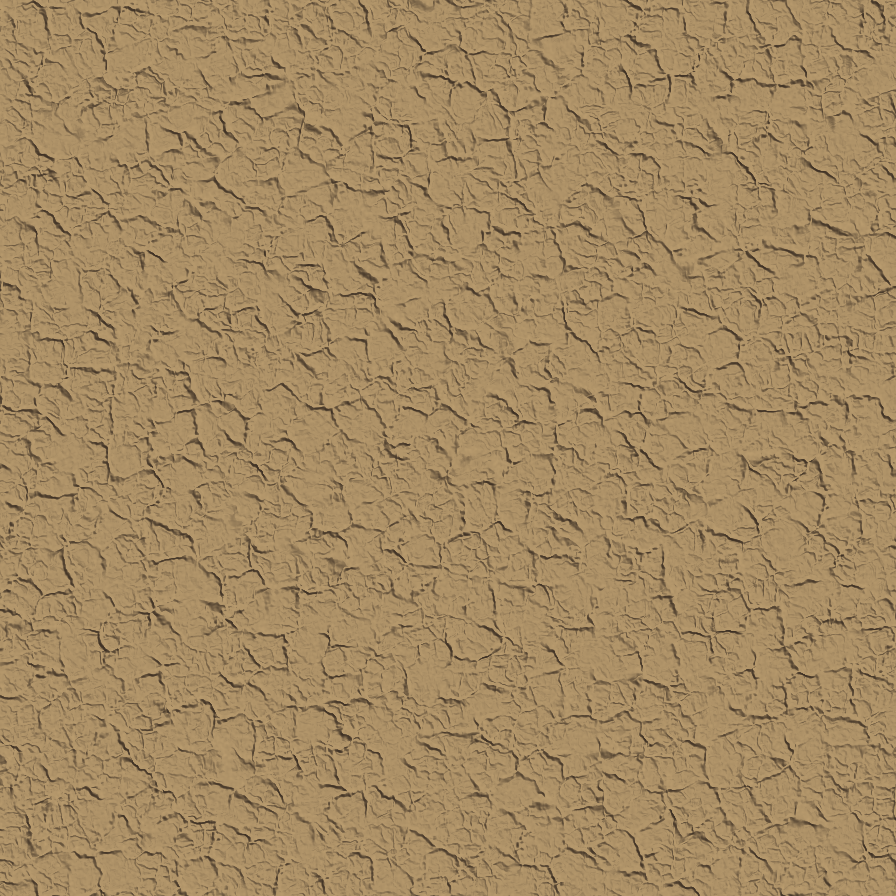
Write a WebGL 2 fragment shader that draws this texture.

```glsl
#version 300 es
precision highp float;
// Dry, cracked sandy ground: jagged plates and fine crumbs in low raking light.

uniform vec2 u_resolution;
out vec4 fragColor;

const vec3 SHADOW_COLOR = vec3(0.23, 0.18, 0.135);
const vec3 SAND_COLOR = vec3(0.72, 0.605, 0.428);
const vec2 SHADOW_DIR = vec2(0.57, 0.82);  // points away from the light
const float SAMPLE_STEP = 0.0019;          // spacing of the slope samples
const float PLATE_SCALE = 24.0;            // plates across the canvas
const float PLATE_EDGE = 0.17;
const float PLATE_DEPTH = 0.0042;
const float CHIP_SCALE = 52.0;             // small flakes across the canvas
const float CHIP_EDGE = 0.24;
const float CHIP_DEPTH = 0.0012;
const float CRUMB_SCALE = 75.0;
const float CRUMB_DEPTH = 0.0013;
const float WARP_SCALE = 32.0;
const float WARP_AMOUNT = 0.0105;
const float FLAT_TONE = 0.925;
const float SHADE_GAIN = 1.6;
const float LIT_GAIN = 0.13;
const float GRAIN_SCALE = 250.0;
const float GRAIN_AMOUNT = 0.09;

// Integer hash giving two values in 0..1
vec2 hash2(vec2 cell) {
    uvec2 v = uvec2(ivec2(cell)) * 1664525u + 1013904223u;
    v.x += v.y * 1664525u;
    v.y += v.x * 1664525u;
    v ^= v >> 16u;
    v.x += v.y * 1664525u;
    v.y += v.x * 1664525u;
    v ^= v >> 16u;
    return vec2(v >> 8u) / 16777216.0;
}

float cornerSlope(vec2 cell, vec2 corner, vec2 f) {
    return dot(hash2(cell + corner) * 2.0 - 1.0, f - corner);
}

// Gradient noise, roughly -0.7..0.7
float noise(vec2 p) {
    vec2 cell = floor(p);
    vec2 f = p - cell;
    vec2 u = f * f * f * (f * (f * 6.0 - 15.0) + 10.0);
    float low = mix(cornerSlope(cell, vec2(0, 0), f), cornerSlope(cell, vec2(1, 0), f), u.x);
    float high = mix(cornerSlope(cell, vec2(0, 1), f), cornerSlope(cell, vec2(1, 1), f), u.x);
    return mix(low, high, u.y);
}

// Difference of the two nearest point distances: zero on cell borders
float borderGap(vec2 p) {
    vec2 cell = floor(p);
    float nearest = 9.0;
    float second = 9.0;
    for (int y = -1; y <= 1; y++) {
        for (int x = -1; x <= 1; x++) {
            vec2 neighbor = cell + vec2(x, y);
            float d = distance(p, neighbor + hash2(neighbor));
            second = min(second, max(nearest, d));
            nearest = min(nearest, d);
        }
    }
    return second - nearest;
}

// Shifts that make straight borders ragged
vec2 jagged(vec2 p) {
    vec2 shift = vec2(0.0);
    float scale = WARP_SCALE;
    float amount = WARP_AMOUNT;
    for (int i = 0; i < 3; i++) {
        shift += amount * vec2(noise(p * scale + 31.7), noise(p * scale + 87.3));
        scale *= 2.3;
        amount *= 0.58;
    }
    return p + shift;
}

// Folded noise: rounded crumbs with sharp creases
float crumbs(vec2 p) {
    float sum = 0.0;
    float amount = 1.0;
    for (int i = 0; i < 3; i++) {
        sum += amount * abs(noise(p));
        p = mat2(1.5, 1.1, -1.1, 1.5) * p + 17.3;
        amount *= 0.6;
    }
    return sum;
}

float groundHeight(vec2 p) {
    vec2 q = jagged(p);
    float crackStrength = smoothstep(-0.25, 0.35, noise(p * 30.0 + 5.1));
    float roughness = smoothstep(-0.35, 0.35, noise(p * 22.0 + 63.9));
    float plates = smoothstep(0.0, PLATE_EDGE, borderGap(q * PLATE_SCALE));
    float chips = smoothstep(0.0, CHIP_EDGE, borderGap(q * CHIP_SCALE + 41.0));
    return PLATE_DEPTH * crackStrength * (plates - 1.0)
         + CHIP_DEPTH * roughness * (chips - 1.0)
         + CRUMB_DEPTH * mix(0.5, 1.3, roughness) * crumbs(q * CRUMB_SCALE);
}

void main() {
    vec2 p = gl_FragCoord.xy / u_resolution;

    // Fall of the ground away from the light
    vec2 reach = 0.5 * SAMPLE_STEP * normalize(SHADOW_DIR);
    float fall = (groundHeight(p - reach) - groundHeight(p + reach)) / SAMPLE_STEP;

    // Deep shade on far slopes, faint light on near ones
    float tone = FLAT_TONE * exp(-SHADE_GAIN * max(fall, 0.0));
    tone += LIT_GAIN * min(max(-fall, 0.0), 0.35);
    tone += GRAIN_AMOUNT * noise(p * GRAIN_SCALE);

    fragColor = vec4(mix(SHADOW_COLOR, SAND_COLOR, clamp(tone, 0.0, 1.05)), 1.0);
}
```
